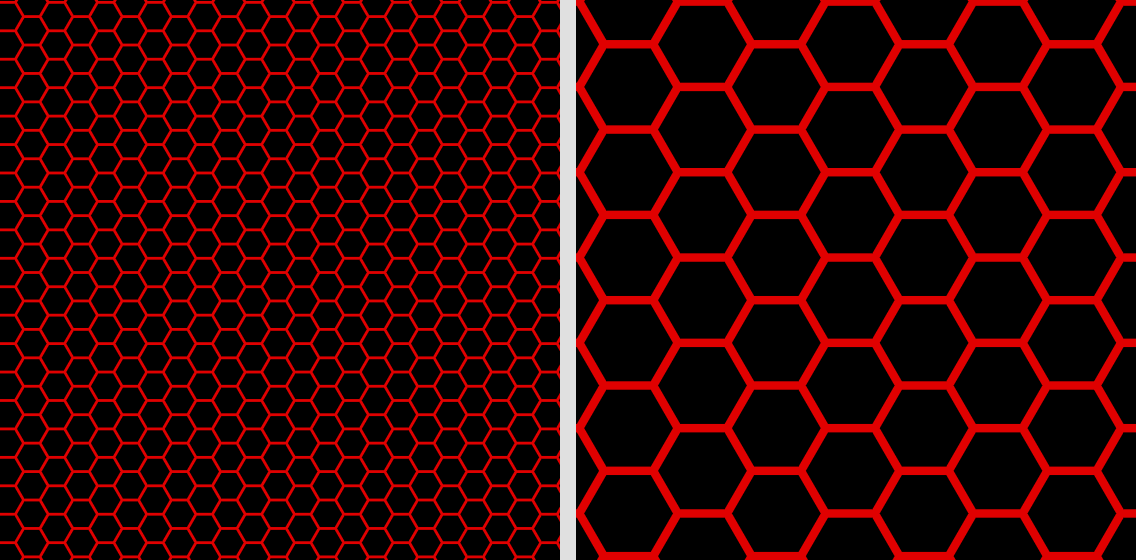
Left: the whole. Right: its middle third, enlarged.
This pattern is drawn by a WebGL 1 fragment shader. Its source:

```glsl
precision highp float;
// Flat-topped honeycomb mesh of thin red lines on black.

uniform vec2 u_resolution;

#define CELL_HEIGHT (13.0 / 256.0)
#define LINE_WIDTH 0.00502
#define CELL_ORIGIN vec2(0.0128, 0.9704)
#define LINE_COLOR vec3(0.88, 0.0, 0.0)
#define GROUND_COLOR vec3(0.0)

const float SQRT3 = 1.7320508;

// Offset from the nearest hexagon centre, for cells of height 1.
vec2 hexLocal(vec2 p) {
  vec2 period = vec2(SQRT3, 1.0);
  vec2 a = mod(p + 0.5 * period, period) - 0.5 * period;
  vec2 b = mod(p, period) - 0.5 * period;
  return dot(a, a) < dot(b, b) ? a : b;
}

// Distance from a point inside a unit-height hexagon to its border.
float hexBorder(vec2 p) {
  p = abs(p);
  return 0.5 - max(p.y, dot(p, vec2(0.5 * SQRT3, 0.5)));
}

void main() {
  vec2 uv = gl_FragCoord.xy / u_resolution.y;
  vec2 cell = hexLocal((uv - CELL_ORIGIN) / CELL_HEIGHT);
  float dist = hexBorder(cell) * CELL_HEIGHT;

  // Edge coverage over the width of one pixel
  float coverage = clamp(0.5 + (0.5 * LINE_WIDTH - dist) * u_resolution.y, 0.0, 1.0);
  gl_FragColor = vec4(mix(GROUND_COLOR, LINE_COLOR, coverage), 1.0);
}
```
